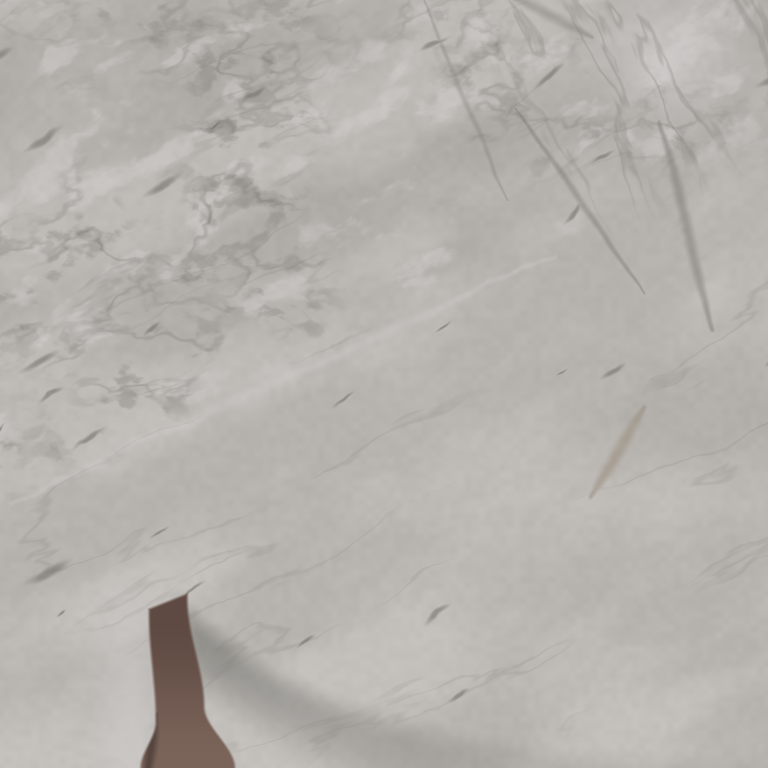
Reproduce this texture procedurally as a Shadertoy shader.

```glsl
// Pale grey marble: cloudy tone from fractal noise, mottled ridged veins above a
// slanted seam, sparse slanted flecks below it, and steep veins at the upper right.
// A tapered brown leg with a soft curved shadow stands at the lower left.

const vec3 PALE = vec3(0.765, 0.750, 0.735);
const vec3 GREY = vec3(0.670, 0.657, 0.640);
const vec3 VEIN = vec3(0.470, 0.460, 0.440);
const vec3 OCHRE = vec3(0.560, 0.500, 0.420);
const vec3 WHITE = vec3(0.825, 0.815, 0.810);

float hash(vec2 p) {
    vec3 q = fract(p.xyx * 0.1031);
    q += dot(q, q.yzx + 33.33);
    return fract((q.x + q.y) * q.z);
}

float noise(vec2 p) {
    vec2 i = floor(p), f = fract(p);
    f = f * f * (3.0 - 2.0 * f);
    return mix(mix(hash(i), hash(i + vec2(1, 0)), f.x),
               mix(hash(i + vec2(0, 1)), hash(i + vec2(1, 1)), f.x), f.y);
}

float fbm(vec2 p) {
    float sum = 0.0, amp = 0.5;
    for (int i = 0; i < 5; i++) {
        sum += amp * noise(p);
        p = mat2(0.8, 0.6, -0.6, 0.8) * p * 2.03 + 17.0;
        amp *= 0.5;
    }
    return sum / 0.97;
}

vec2 turn(vec2 p, float angle) {
    float c = cos(angle), s = sin(angle);
    return vec2(c * p.x + s * p.y, c * p.y - s * p.x);
}

// Thin lines where the noise crosses its middle value
float ridge(vec2 p, float width) {
    return 1.0 - smoothstep(0.0, width, abs(fbm(p) - 0.5));
}

// Soft stroke from a to b that thins out at both ends
float stroke(vec2 p, vec2 a, vec2 b, float width) {
    vec2 ab = b - a;
    float t = clamp(dot(p - a, ab) / dot(ab, ab), 0.0, 1.0);
    float w = width * (0.35 + 2.6 * t * (1.0 - t));
    return 1.0 - smoothstep(0.0, w, length(p - a - ab * t));
}

float blob(vec2 p, vec2 center, vec2 size) {
    vec2 q = (p - center) / size;
    return exp(-dot(q, q));
}

// One elongated mark in some cells of a turned grid
float flecks(vec2 p, float angle, float cells, float chance, float seed) {
    vec2 q = turn(p, angle) * cells;
    vec2 id = floor(q);
    float size = 0.4 + 0.6 * hash(id + seed + 5.0);
    vec2 center = 0.4 + 0.2 * vec2(hash(id + seed), hash(id + seed + 9.0));
    vec2 d = (fract(q) - center) / (size * vec2(0.34, 0.065));
    return step(hash(id + seed + 3.0), chance) * (1.0 - smoothstep(0.2, 1.0, length(d)));
}

vec3 marble(vec2 p) {
    vec2 warp = vec2(fbm(p * 9.0), fbm(p * 9.0 + 40.0)) - 0.5;
    vec2 w = p + 0.035 * warp;
    vec2 slant = turn(w, 0.48);
    float seam = w.y - 0.34 - 0.46 * w.x;
    float busy = smoothstep(-0.04, 0.08, seam);
    float right = smoothstep(0.0, 0.08, w.x - 1.18 + 0.62 * w.y);

    // Cloudy ground and broad light
    float cloud = fbm(slant * vec2(4.0, 9.0));
    vec3 col = mix(PALE, GREY, smoothstep(0.32, 0.75, cloud) * (0.55 + 0.3 * busy));
    col = mix(col, GREY, 0.22 * busy + 0.6 * blob(w, vec2(0.98, 0.46), vec2(0.17, 0.10)));
    col = mix(col, WHITE, 0.6 * blob(w, vec2(0.87, 0.92), vec2(0.09, 0.08)));
    float pale = smoothstep(0.56, 0.74, fbm(slant * vec2(16.0, 28.0) + 8.0));
    col = mix(col, WHITE, 0.45 * busy * pale);

    // Mottled veins above, long faint streaks below
    float patches = smoothstep(0.40, 0.65, fbm(w * 6.0 + 21.0));
    float mottle = ridge(turn(w, 0.2) * vec2(9.0, 15.0) + 3.0, 0.05) * patches;
    float crumbs = smoothstep(0.58, 0.76, fbm(w * vec2(30.0, 42.0))) * patches;
    float streak = ridge(slant * vec2(2.2, 12.0) + 12.0, 0.022);
    float steep = ridge(turn(w, -1.1) * vec2(3.5, 16.0) + 6.0, 0.04) * right * busy;
    col = mix(col, VEIN, busy * (0.28 * mottle + 0.32 * crumbs));
    col = mix(col, VEIN, 0.16 * streak * patches + 0.26 * steep);
    col = mix(col, WHITE, 0.3 * stroke(w, vec2(0.02, 0.35), vec2(0.72, 0.67), 0.012));

    // Steep main veins, scattered flecks and a rusty trace
    vec2 bent = p + 0.012 * warp;
    float main = stroke(bent, vec2(0.55, 1.0), vec2(0.66, 0.74), 0.006) * 0.5;
    main = max(main, stroke(bent, vec2(0.67, 0.86), vec2(0.84, 0.62), 0.007) * 0.7);
    main = max(main, stroke(bent, vec2(0.86, 0.84), vec2(0.93, 0.57), 0.012) * 0.75);
    main = max(main, stroke(bent, vec2(0.66, 1.01), vec2(0.77, 0.95), 0.012) * 0.6);
    float marks = max(flecks(w, 0.5, 8.0, 0.16, 2.0), flecks(w, 0.65, 13.0, 0.07, 31.0));
    col = mix(col, VEIN, max(0.6 * main, 0.62 * marks));
    col = mix(col, OCHRE, 0.4 * stroke(bent, vec2(0.77, 0.35), vec2(0.84, 0.47), 0.014));
    return col + 0.022 * (noise(p * 110.0) - 0.5);
}

// Shadow hugging the leg, then sweeping away to the right
float shadow(vec2 p) {
    float depth = 0.21 * exp(-4.5 * (p.x - 0.25)) - p.y;
    float band = smoothstep(-0.015, 0.03, depth) * (1.0 - smoothstep(0.03, 0.12, depth));
    return band * smoothstep(0.22, 0.26, p.x) * exp(-2.2 * max(p.x - 0.25, 0.0));
}

// Signed distance, roughly, to the flaring leg
float leg(vec2 p) {
    float left = 0.203 - 0.009 * smoothstep(0.06, 0.2, p.y) - 0.02 * (1.0 - smoothstep(0.0, 0.06, p.y));
    float side = 0.306 - 0.04 * smoothstep(0.0, 0.08, p.y) - 0.022 * smoothstep(0.08, 0.22, p.y);
    float top = 0.207 + 0.4 * (p.x - 0.194);
    return max(max(left - p.x, p.x - side), p.y - top);
}

void mainImage(out vec4 fragColor, in vec2 fragCoord) {
    vec2 p = fragCoord / iResolution.xy;
    vec3 col = marble(p);
    col = mix(col, WHITE, 0.5 * blob(p, vec2(0.17, 0.08), vec2(0.04, 0.13)));
    col = mix(col, vec3(0.47, 0.47, 0.45), 0.6 * shadow(p));

    vec3 wood = mix(vec3(0.48, 0.39, 0.35), vec3(0.37, 0.29, 0.26), smoothstep(0.0, 0.2, p.y));
    wood *= 1.0 - 0.3 * stroke(p, vec2(0.19, -0.02), vec2(0.203, 0.07), 0.012);
    fragColor = vec4(mix(col, wood, 1.0 - smoothstep(-0.003, 0.003, leg(p))), 1.0);
}
```
